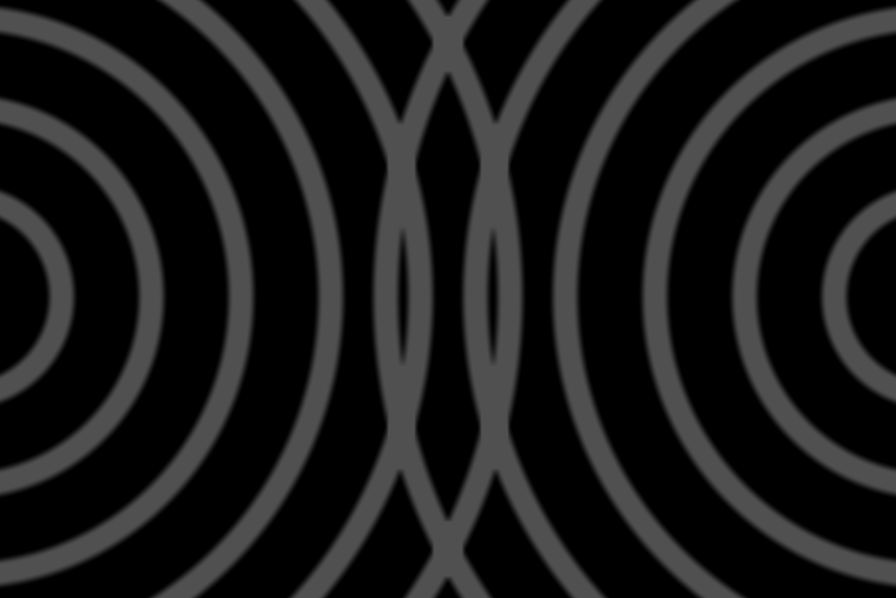
Reproduce this background procedurally as a WebGL 2 fragment shader.

```glsl
#version 300 es
precision highp float;
// Two sets of soft grey concentric rings, centred just beyond the left and
// right edges, crossing in the middle of a black field. Each set repeats one
// ring by rounding the distance from its centre to the nearest ring radius.

uniform vec2 u_resolution;
out vec4 fragColor;

// Lengths are in canvas heights, measured from the canvas middle.
const vec3 BACKGROUND = vec3(0.0);
const vec3 RING_COLOR = vec3(0.312);
const vec2 RING_CENTER = vec2(0.8125, 0.004);
const float FIRST_RADIUS = 0.1665;
const float RING_SPACING = 0.15;
const float LAST_RING = 5.0;
const float CORE_HALF_WIDTH = 0.0125;  // fully lit part of a ring
const float GLOW_HALF_WIDTH = 0.0285;  // where the blur reaches black

// Coverage of the nearest ring in the set around a centre.
float ringSet(vec2 p, vec2 center) {
    float dist = length(p - center) - FIRST_RADIUS;
    float index = clamp(round(dist / RING_SPACING), 0.0, LAST_RING);
    float offset = abs(dist - index * RING_SPACING);
    return 1.0 - smoothstep(CORE_HALF_WIDTH, GLOW_HALF_WIDTH, offset);
}

void main() {
    vec2 p = (gl_FragCoord.xy - 0.5 * u_resolution) / u_resolution.y;

    // Add the mirrored sets, so soft edges merge but crossings stay flat.
    float left = ringSet(p, RING_CENTER * vec2(-1.0, 1.0));
    float right = ringSet(p, RING_CENTER);
    float coverage = min(left + right, 1.0);

    fragColor = vec4(mix(BACKGROUND, RING_COLOR, coverage), 1.0);
}
```
